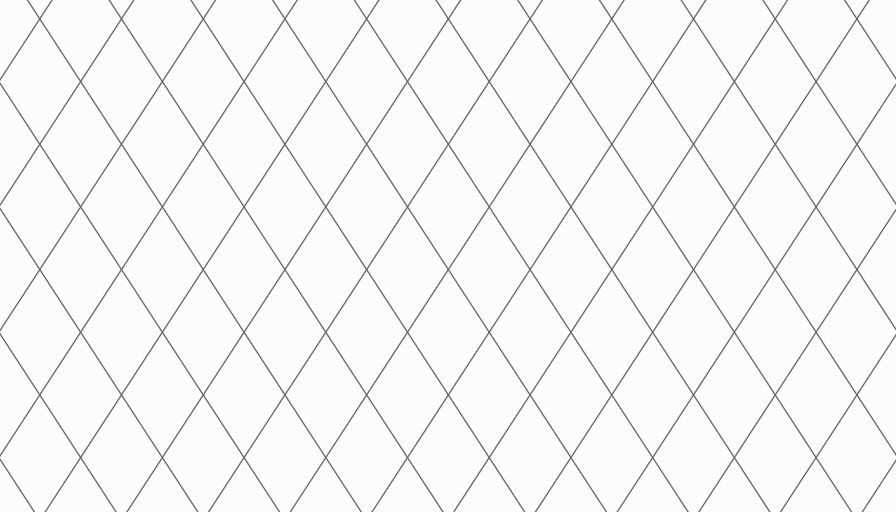
Reproduce this pattern procedurally as a Shadertoy shader.

```glsl
// Diamond lattice: two families of thin grey diagonal lines on near-white.

// Lengths are in canvas heights.
const vec2  DIAMOND_SIZE = vec2(0.1596, 0.2448);   // full width and height
const vec2  CROSSING     = vec2(0.0007, 0.4735);   // x from centre, y from bottom
const float LINE_WIDTH   = 0.0026;
const vec3  PAPER_COLOR  = vec3(0.99);
const vec3  LINE_COLOR   = vec3(0.40);

// Share of a pixel-wide box, at distance d from the line's axis, that is inked.
float lineCoverage(float d, float pixel) {
    float right = min(d + 0.5 * pixel,  0.5 * LINE_WIDTH);
    float left  = max(d - 0.5 * pixel, -0.5 * LINE_WIDTH);
    return clamp((right - left) / pixel, 0.0, 1.0);
}

void mainImage(out vec4 fragColor, in vec2 fragCoord) {
    float pixel = 1.0 / iResolution.y;
    vec2 p = (fragCoord - vec2(0.5 * iResolution.x, 0.0)) * pixel - CROSSING;

    // Diagonal coordinates: lines of each family lie on whole numbers.
    vec2 cell = p / DIAMOND_SIZE;
    vec2 diagonal = vec2(cell.x + cell.y, cell.x - cell.y);

    // Distance to the nearest line of each family.
    vec2 dist = abs(fract(diagonal + 0.5) - 0.5) / length(1.0 / DIAMOND_SIZE);

    // Union of both families.
    float rising  = lineCoverage(dist.y, pixel);
    float falling = lineCoverage(dist.x, pixel);
    float ink = 1.0 - (1.0 - rising) * (1.0 - falling);

    fragColor = vec4(mix(PAPER_COLOR, LINE_COLOR, ink), 1.0);
}
```
